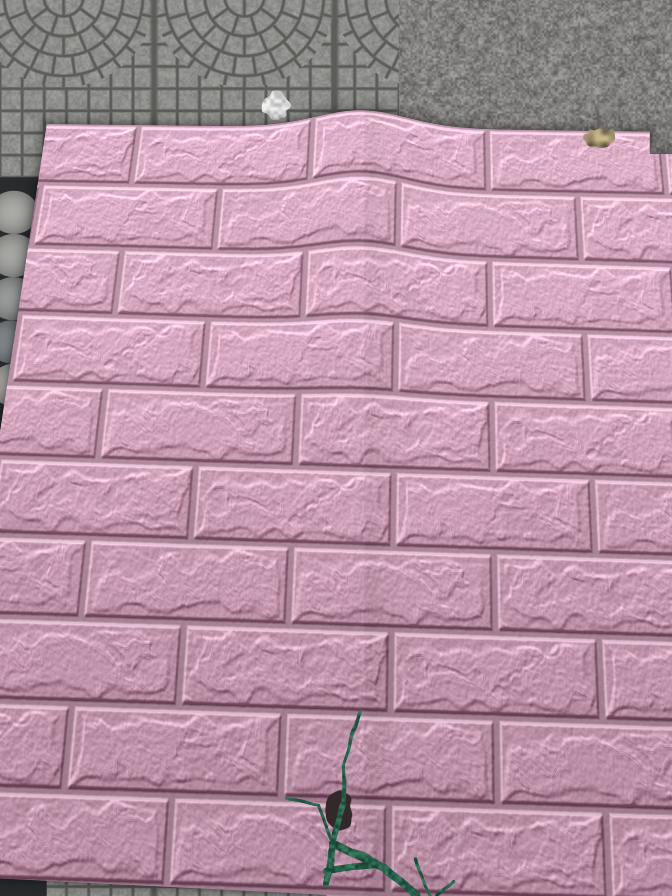
Give the GLSL for this texture, as a Shadertoy shader.

```glsl
// A pink foam panel of embossed bricks in running bond, leaning over grey paving.
// The canvas is bent into flat brick rows, a height field gives the chiselled
// relief, and its slope lights the surface; paving, pebbles and cord are added.

const vec2 CANVAS = vec2(576.0, 768.0);  // layout units, y pointing down
const float BRICK = 2.7;                 // brick length in row heights

float hash(vec2 p) {
    p = fract(p * vec2(0.1031, 0.1137));
    p += dot(p, p.yx + 33.33);
    return fract((p.x + p.y) * p.x * 17.0);
}

float noise(vec2 p) {
    vec2 i = floor(p), f = fract(p);
    f = f * f * (3.0 - 2.0 * f);
    return mix(mix(hash(i), hash(i + vec2(1, 0)), f.x),
               mix(hash(i + vec2(0, 1)), hash(i + vec2(1, 1)), f.x), f.y);
}

float fbm(vec2 p) {
    float sum = 0.0, amp = 0.5;
    for (int i = 0; i < 4; i++) {
        sum += amp * noise(p);
        p = mat2(1.6, 1.2, -1.2, 1.6) * p + 7.1;
        amp *= 0.5;
    }
    return sum;
}

float segment(vec2 p, vec2 a, vec2 b) {
    vec2 d = b - a;
    return length(p - a - d * clamp(dot(p - a, d) / dot(d, d), 0.0, 1.0));
}

// Coverage of the region where d is negative
float fill(float d, float px) { return smoothstep(0.6 * px, -0.6 * px, d); }

// Undo tilt, centre fold and perspective: y counts rows, x runs along them
vec2 flatten(vec2 q) {
    float down = q.y - 107.0;
    float across = (q.x - 310.0) / 55.0;
    float fold = 15.0 * exp(-across * across) * clamp(1.0 - down / 290.0, 0.0, 1.0);
    float tilt = mix(0.012, 0.034, clamp(down / 150.0, 0.0, 1.0));
    float y = down - tilt * (q.x - 100.0) + fold;
    float row = (sqrt(max(2520.0 + 6.0 * y, 0.0)) - 50.2) / 3.0;
    return vec2((q.x - 382.0) / (149.0 + 4.1 * row) * BRICK, row);
}

// Height: x = relief, y = 1 on the brick and 0 in the groove
vec2 relief(vec2 f) {
    float row = floor(f.y);
    float along = f.x / BRICK - 0.24 - 0.5 * mod(row, 2.0);
    vec2 u = vec2(fract(along) * BRICK, fract(f.y));
    vec2 toEdge = min(u, vec2(BRICK, 1.0) - u);
    float edge = min(toEdge.x, toEdge.y);
    float body = smoothstep(0.03, 0.075, edge);
    float kind = mod(floor(along) + 2.0 * row, 5.0);
    vec2 s = u + kind * vec2(13.7, 9.1) + 20.0;
    vec2 warp = vec2(fbm(s * 2.3), fbm(s * 2.3 + 31.0)) - 0.5;
    float rim = edge - 0.11 - 0.22 * (noise(s * 4.5) - 0.3);
    float plateau = smoothstep(-0.02, 0.05, rim);
    float crag = fbm(s * vec2(1.7, 3.0) + warp * 2.4);
    float ridge = pow(1.0 - min(abs(crag - 0.47) * 5.0, 1.0), 2.0);
    float step2 = smoothstep(0.50, 0.55, crag);
    float grain = 0.13 * noise(f * 21.0 + 90.0) + 0.08 * noise(f * 39.0 + 200.0);
    float chisel = plateau * (0.14 + 0.32 * ridge + 0.16 * step2);
    return vec2(body * (0.42 + chisel + 0.12 * crag) + grain * (0.3 + 0.7 * body), body);
}

vec3 foam(vec2 q) {
    vec2 f = flatten(q);
    vec2 toLight = vec2(0.009, 0.018);
    float slope = relief(f + toLight).x - relief(f - toLight).x;
    vec2 here = relief(f);
    vec3 pink = mix(vec3(0.84, 0.665, 0.755), vec3(0.705, 0.54, 0.625),
                    smoothstep(90.0, 720.0, q.y));
    pink *= mix(0.89, 0.94 + 0.11 * here.x, here.y);
    pink *= 0.97 + 0.06 * fbm(q / 90.0);
    pink *= 1.0 - 0.06 * exp(-abs(q.x - 318.0) / 14.0) * step(312.0, q.x);
    return pink + clamp(slope, -0.42, 0.36) * vec3(0.60, 0.61, 0.61);
}

// Fans of setts in square bays, with a carpet to the right
vec3 ground(vec2 q, float px) {
    float speck = noise(q * 0.55) * 0.6 + noise(q * 0.25 + 50.0) * 0.4;
    vec2 bay = vec2(mod(q.x + 23.0, 155.0) - 77.5, q.y + 3.0);
    float r = length(bay), ring = floor(r / 17.0);
    float count = 4.0 + 6.0 * ring;
    float turn = atan(bay.y, bay.x) / 6.2832 * count;
    vec2 toJoint = abs(fract(vec2(r / 17.0, turn)) - 0.5);
    float joint = min((0.5 - toJoint.x) * 17.0, (0.5 - toJoint.y) * r * 6.2832 / count);
    vec2 grid = (0.5 - abs(fract(q / 19.0) - 0.5)) * 19.0;
    joint = mix(joint, min(grid.x, grid.y), step(78.0, r));
    joint = min(joint, (77.5 - abs(bay.x)) * 0.45);
    vec3 paving = vec3(0.57, 0.57, 0.56) * (0.86 + 0.25 * speck);
    paving = mix(paving, vec3(0.36, 0.36, 0.35), fill(joint - 1.3, px + 0.8));
    vec3 carpet = vec3(0.51, 0.505, 0.50) * (0.68 + 0.62 * speck);
    vec3 col = mix(paving, carpet, fill(342.0 - q.x, px));
    col = mix(col, vec3(0.16, 0.17, 0.18), fill(max(152.0 - q.y, q.x - 40.0), px));
    for (int i = 0; i < 5; i++) {  // pebbles beside the panel
        float k = float(i), tint = hash(vec2(k, 4.0));
        vec2 d = (q - vec2(9.0 + 4.0 * tint, 182.0 + 37.0 * k)) / vec2(21.0, 18.5);
        vec3 stone = mix(vec3(0.42, 0.46, 0.50), vec3(0.73, 0.72, 0.68), tint);
        col = mix(col, stone * (1.05 - 0.25 * dot(d, d)), fill((length(d) - 1.0) * 18.0, px));
    }
    float paper = length((q - vec2(237, 91)) / vec2(11, 13)) - 0.8 - 0.4 * noise(q * 0.2);
    return mix(col, vec3(0.72 + 0.25 * noise(q * 0.3)), fill(paper * 11.0, px));
}

// Distance to the knotted cord and its loose ends
float cord(vec2 q) {
    q += 3.0 * (vec2(noise(q * 0.07), noise(q * 0.07 + 9.0)) - 0.5);
    vec2 knot = vec2(286, 722);
    float d = min(segment(q, vec2(309, 611), vec2(295, 655)), segment(q, vec2(295, 655), vec2(294, 690)));
    d = min(d, segment(q, vec2(294, 690), knot) - 1.0);
    d = min(d, min(segment(q, vec2(245, 685), vec2(273, 690)), segment(q, vec2(273, 690), knot)));
    d = min(d, min(segment(q, knot, vec2(329, 743)), segment(q, vec2(329, 743), vec2(356, 768))) - 2.0);
    d = min(d, min(segment(q, knot, vec2(279, 757)), segment(q, vec2(279, 746), vec2(322, 740))) - 1.5);
    return min(d, min(segment(q, vec2(356, 737), vec2(368, 768)), segment(q, vec2(388, 756), vec2(374, 768)))) - 1.4;
}

void mainImage(out vec4 fragColor, in vec2 fragCoord) {
    vec2 q = fragCoord / iResolution.xy * CANVAS;
    q.y = CANVAS.y - q.y;
    float px = CANVAS.y / iResolution.y;

    // Panel outline: slanted left side, top row, notched corner, lower edge
    float outside = max(40.0 - 0.152 * (q.y - 107.0) - q.x, -flatten(q).y * 52.0);
    outside = max(outside, min(q.x - 557.0, 132.0 - q.y));
    outside = max(outside, min(q.y - 753.0 - 0.05 * q.x, 280.0 - q.x));
    vec3 col = ground(q, px) * (1.0 - 0.35 * exp(-max(outside, 0.0) / 5.0));
    col = mix(col, foam(q), fill(outside, px));

    // Torn corner, dark hole and green cord
    float tear = length((q - vec2(514, 118)) / vec2(15, 8)) - 0.7 - 0.5 * noise(q * 0.2);
    vec3 torn = mix(vec3(0.36, 0.32, 0.24), vec3(0.82, 0.75, 0.56), noise(q * 0.16 + 3.0));
    col = mix(col, torn, fill(tear * 9.0, px));
    float hole = length((q - vec2(291, 694)) / vec2(12, 17)) - 0.75 - 0.4 * noise(q * 0.12);
    col = mix(col, vec3(0.20, 0.16, 0.17), fill(hole * 12.0, px));
    vec3 green = mix(vec3(0.08, 0.25, 0.19), vec3(0.24, 0.50, 0.39), noise(q * 0.35));
    col = mix(col, green, fill(cord(q), px));
    fragColor = vec4(clamp(col, 0.0, 1.0), 1.0);
}
```
